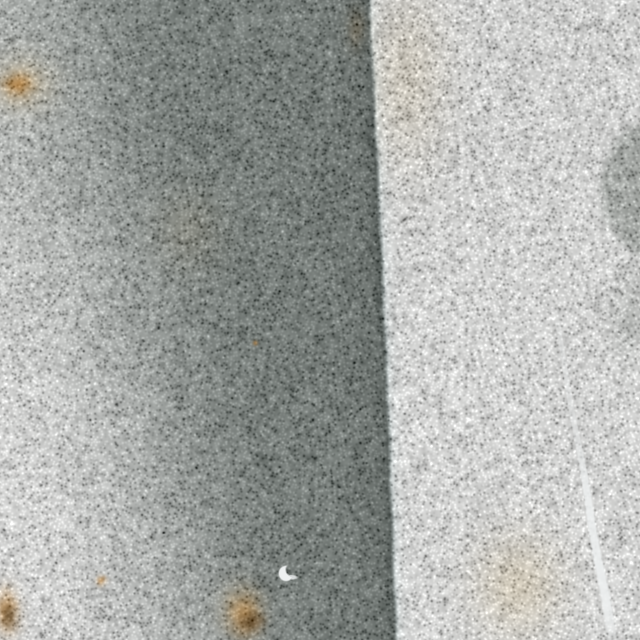
This texture is drawn by a three.js fragment shader. Its source:

```glsl
varying vec2 vUv;

const vec3 PAPER = vec3(0.815, 0.817, 0.812);
const vec3 PAPER_DIM = vec3(0.725, 0.735, 0.725);
const vec3 SHADOW = vec3(0.467, 0.492, 0.478);
const vec3 CREASE = vec3(0.26, 0.29, 0.28);
const vec3 RIM = vec3(0.80, 0.84, 0.84);
const vec3 SMUDGE = vec3(0.61, 0.625, 0.61);
const vec3 RUST = vec3(0.69, 0.49, 0.24);
const vec3 UMBER = vec3(0.36, 0.27, 0.15);
const vec3 TAN = vec3(0.78, 0.71, 0.57);
const vec3 WHITE = vec3(0.93, 0.94, 0.94);
const float FINE_CELLS = 215.0;
const float COARSE_CELLS = 105.0;
const float FINE_GRAIN = 0.36;
const float COARSE_GRAIN = 0.15;
const float EDGE_SOFT = 0.005;

vec3 hash3(vec2 p) {
  vec3 q = fract(vec3(p.xyx) * vec3(0.1031, 0.1030, 0.0973));
  q += dot(q, q.yxz + 33.33);
  return fract((q.xxy + q.yzz) * q.zyx);
}

// Sum of soft, randomly weighted dots; dark ones weigh more
float cellGrain(vec2 p) {
  vec2 cell = floor(p);
  vec2 local = fract(p);
  float sum = 0.0;
  for (int j = -1; j <= 1; j++) {
    for (int i = -1; i <= 1; i++) {
      vec2 offset = vec2(float(i), float(j));
      vec3 h = hash3(cell + offset + 17.0);
      vec2 d = offset + h.xy - local;
      sum += (0.333 - h.z * h.z) * exp(-5.0 * dot(d, d));
    }
  }
  return sum;
}

// Broad cloudiness from warped sines
float mottle(vec2 p) {
  float sum = 0.0;
  float gain = 0.5;
  for (int i = 0; i < 4; i++) {
    p = mat2(0.8, 0.6, -0.6, 0.8) * p * 1.8 + 1.7;
    sum += gain * sin(p.x + 1.3 * sin(p.y)) * sin(p.y + 0.7);
    gain *= 0.65;
  }
  return sum;
}

float blob(vec2 p, vec2 center, vec2 radius) {
  vec2 d = (p - center) / radius;
  return exp(-dot(d, d));
}

float ellipseMask(vec2 p, vec2 center, vec2 radius, float soft) {
  return 1.0 - smoothstep(1.0 - soft, 1.0 + soft, length((p - center) / radius));
}

void main() {
  vec2 p = vUv;
  float cloud = mottle(p * 8.0);
  float fineCloud = mottle(p * 38.0);
  float grain = FINE_GRAIN * cellGrain(p * FINE_CELLS)
              + COARSE_GRAIN * cellGrain(p * COARSE_CELLS + 41.0);

  // Left panel: slanted gradient into the fold
  float edge = 0.619 - 0.031 * p.y - 0.011 * p.y * p.y + 0.0008 * sin(p.y * 45.0);
  float toEdge = p.x - edge;
  float middle = 0.325 - 0.215 * p.y + 0.012 * cloud;
  vec3 left = mix(PAPER, PAPER_DIM, smoothstep(0.25, 1.0, p.y));
  left = mix(left, SHADOW, smoothstep(middle - 0.25, middle + 0.19, p.x));
  left -= 0.065 * exp(min(toEdge, 0.0) / 0.06);
  left = mix(left, CREASE, 0.65 * exp(min(toEdge, 0.0) / 0.007));

  // Right panel: pale, with smudges on the far side
  vec3 right = PAPER - 0.015 * smoothstep(0.3, 1.0, p.y);
  right = mix(right, RIM, 0.8 * exp(-max(toEdge, 0.0) / 0.008));
  vec2 wobble = p + 0.006 * vec2(fineCloud, cloud);
  right = mix(right, SMUDGE, 0.88 * ellipseMask(wobble, vec2(1.02, 0.705), vec2(0.08, 0.105), 0.14));
  right = mix(right, SMUDGE, 0.45 * blob(wobble, vec2(0.985, 0.50), vec2(0.032, 0.07)));
  right = mix(right, TAN, 0.28 * blob(p, vec2(0.635, 0.88), vec2(0.06, 0.13)));
  right = mix(right, TAN, 0.42 * blob(p, vec2(0.81, 0.085), vec2(0.065, 0.075)));

  vec3 color = mix(left, right, smoothstep(-EDGE_SOFT, EDGE_SOFT, toEdge));
  color += 0.012 * cloud + 0.012 * fineCloud;

  // Rust and age stains
  vec2 s = p + 0.004 * vec2(fineCloud, mottle(p * 31.0 + 5.0));
  color = mix(color, TAN, 0.5 * blob(s, vec2(0.035, 0.87), vec2(0.045, 0.04)));
  color = mix(color, RUST, 0.8 * blob(s, vec2(0.028, 0.868), vec2(0.022, 0.018)));
  color = mix(color, TAN * 0.85, 0.18 * blob(s, vec2(0.295, 0.64), vec2(0.05, 0.06)));
  color = mix(color, RUST * 0.8, 0.2 * blob(s, vec2(0.557, 0.955), vec2(0.015, 0.03)));
  color = mix(color, RUST, 0.7 * blob(s, vec2(0.010, 0.045), vec2(0.018, 0.032)));
  color = mix(color, UMBER, 0.65 * blob(s, vec2(0.014, 0.037), vec2(0.009, 0.013)));
  color = mix(color, TAN, 0.45 * blob(s, vec2(0.375, 0.05), vec2(0.03, 0.035)));
  color = mix(color, RUST, 0.65 * blob(s, vec2(0.382, 0.038), vec2(0.022, 0.03)));
  color = mix(color, UMBER, 0.8 * blob(s, vec2(0.393, 0.028), vec2(0.017, 0.013)));
  color = mix(color, RUST, 0.65 * blob(s, vec2(0.159, 0.092), vec2(0.008, 0.007)));
  color = mix(color, RUST, 0.6 * blob(p, vec2(0.399, 0.464), vec2(0.004)));

  color += grain * mix(0.85, 1.0, smoothstep(0.4, 0.8, color.g));

  // Tapered scratch, widening downward
  float scratchWidth = mix(0.0085, 0.004, smoothstep(0.0, 0.5, p.y));
  float scratchX = 0.957 - 0.175 * p.y + 0.001 * sin(p.y * 30.0);
  float scratch = 1.0 - smoothstep(0.5, 1.2, abs(p.x - scratchX) / scratchWidth);
  scratch *= mix(0.9, 0.4, smoothstep(0.2, 0.36, p.y));
  scratch *= (1.0 - smoothstep(0.46, 0.52, p.y)) * smoothstep(-0.03, 0.06, p.y);
  color = mix(color, WHITE, scratch);

  // Crescent chip with a short tail
  float chip = ellipseMask(p, vec2(0.447, 0.104), vec2(0.0115, 0.012), 0.15);
  chip *= 1.0 - ellipseMask(p, vec2(0.456, 0.110), vec2(0.0095, 0.010), 0.2);
  chip = max(chip, 0.8 * ellipseMask(p, vec2(0.455, 0.098), vec2(0.009, 0.0035), 0.4));
  color = mix(color, WHITE, chip);

  gl_FragColor = vec4(clamp(color, 0.0, 1.0), 1.0);
}
```
